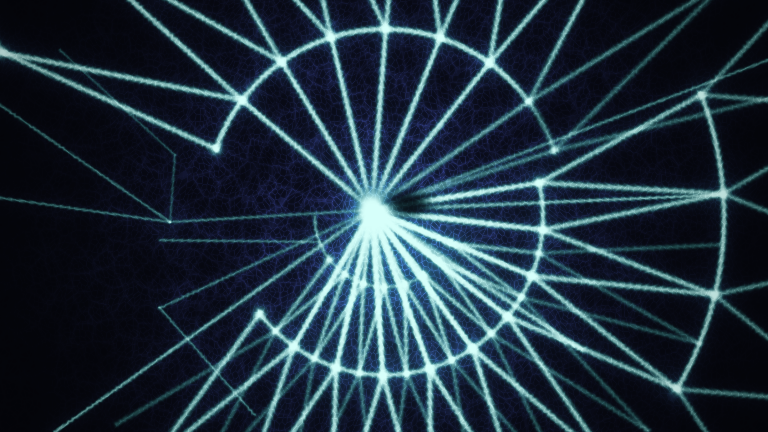
This background is drawn by a Shadertoy shader. Its source:

```glsl
// Glowing cyan web of spokes, forked struts and arcs around a bright hub on dark navy.

const vec3 NIGHT = vec3(0.016, 0.020, 0.042);
const vec3 NAVY = vec3(0.12, 0.145, 0.33);
const vec3 DUSK = vec3(0.06, 0.21, 0.24);
const vec3 TEAL = vec3(0.20, 0.64, 0.61);
const vec3 ICE = vec3(0.84, 1.0, 0.98);

vec2 polar(float radius, float angle) {
    float a = radians(angle);
    return radius * vec2(cos(a), sin(a));
}

vec2 hash2(vec2 cell) {
    vec2 s = vec2(dot(cell, vec2(127.1, 311.7)), dot(cell, vec2(269.5, 183.3)));
    return fract(sin(s) * 43758.5);
}

// Cellular noise: thin bright walls between cells
float cellWalls(vec2 p) {
    vec2 base = floor(p);
    float near = 8.0, next = 8.0;
    for (int y = -1; y <= 1; y++)
    for (int x = -1; x <= 1; x++) {
        vec2 cell = base + vec2(x, y);
        float d = length(cell + hash2(cell) - p);
        next = min(next, max(near, d));
        near = min(near, d);
    }
    return exp(-7.0 * (next - near));
}

// Light from a distance: x is the sharp core, y the wide glow
vec2 light(float d, float width) {
    return vec2(exp(-d * d / (width * width)), exp(-d / 0.018));
}

// Straight beam, wider at its start by the given taper
vec2 beam(vec2 p, vec2 a, vec2 b, float width, float taper) {
    vec2 ab = b - a;
    float h = clamp(dot(p - a, ab) / dot(ab, ab), 0.0, 1.0);
    return light(length(p - a - ab * h), width * mix(taper, 1.0, h));
}

// Circular arc between two angles in degrees
vec2 arc(vec2 p, float radius, float from, float to, float width) {
    float mid = radians(0.5 * (from + to)), halfSpan = radians(0.5 * abs(to - from));
    float c = cos(mid), s = sin(mid);
    vec2 q = vec2(c * p.x + s * p.y, c * p.y - s * p.x);
    float a = clamp(atan(q.y, q.x), -halfSpan, halfSpan);
    return light(length(q - radius * vec2(cos(a), sin(a))), width);
}

// Spokes from the hub to a ring of nodes, which fork to two outer rings
vec2 web(vec2 p, vec2 hub, vec3 radii, float start, float stride, int count, float skew, float width) {
    vec2 sum = vec2(0.0);
    for (int i = 0; i < count; i++) {
        float k = float(i);
        vec2 node = polar(radii.x, start + stride * k);
        vec2 outer = polar(radii.y, start + stride * (k - skew));
        vec2 nextOuter = polar(radii.y, start + stride * (k + 1.0 - skew));
        vec2 far = polar(radii.z, start + stride * k);
        vec2 farBack = polar(radii.z, start + stride * (k - 1.0));
        sum += 0.8 * beam(p, node, outer, width, 1.1);
        sum += 0.5 * (beam(p, outer, far, width, 1.0) + beam(p, outer, farBack, width, 1.0));
        if (i < count - 1) {
            sum += beam(p, hub, node, width, 1.2);
            sum += 0.8 * beam(p, node, nextOuter, width, 1.1);
        }
        sum.x += 0.8 * light(length(p - node), 2.0 * width).x;
        sum.x += 0.8 * light(length(p - outer), 2.0 * width).x;
    }
    return sum;
}

// Thin stray struts on both sides
vec2 strays(vec2 p, vec2 hub) {
    vec2 knot = vec2(-0.495, -0.014), lowKnot = vec2(-0.519, -0.213), highKnot = vec2(-0.484, 0.141);
    float w = 0.0031;
    vec2 sum = beam(p, hub, knot, w, 1.3) + beam(p, hub, lowKnot, w, 1.5);
    sum += beam(p, knot, vec2(-0.889, 0.257), w, 1.0) + beam(p, knot, vec2(-0.889, 0.042), w, 1.0);
    sum += 0.6 * (beam(p, knot, highKnot, w, 1.0) + beam(p, highKnot, vec2(-0.75, 0.384), w, 1.0));
    sum += beam(p, lowKnot, vec2(-0.299, -0.461), w, 1.0);
    sum += beam(p, vec2(-0.519, -0.056), vec2(-0.148, -0.06), w, 1.0);
    sum += 1.8 * beam(p, hub, vec2(-0.762, -0.5), w, 1.8);
    sum += 1.8 * beam(p, hub, vec2(0.782, 0.049), w, 1.8);
    sum += 1.2 * beam(p, hub, vec2(0.889, 0.361), w, 1.6);
    return sum + 2.5 * beam(p, hub, vec2(0.458, -0.31), 1.5 * w, 1.8);
}

void mainImage(out vec4 fragColor, in vec2 fragCoord) {
    vec2 p = (fragCoord - 0.5 * iResolution.xy) / iResolution.y;
    vec2 hub = vec2(-0.028, 0.014);
    vec2 upperCentre = vec2(0.002, 0.0185), lowerCentre = vec2(0.002, -0.002);
    float dist = length(p - hub);

    // Slightly frayed beams
    vec2 frayed = p + 0.0008 * sin(p.yx * 310.0 + 3.0 * sin(p * 173.0));
    vec2 up = frayed - upperCentre, low = frayed - lowerCentre, lowHub = hub - lowerCentre;

    // Upper fan, fading to the right and close to the hub
    vec2 sum = web(up, hub - upperCentre, vec3(0.414, 0.956, 1.4), 18.7, 17.75, 9, 0.16, 0.0054);
    float rightward = (p.x - hub.x) / (dist + 0.001);
    sum *= 1.0 - 0.65 * smoothstep(0.68, 0.88, rightward);
    sum *= 0.25 + 0.75 * smoothstep(0.01, 0.09, dist);

    // Lower fan and its denser inner part, strongest below the hub
    vec2 lower = web(low, lowHub, vec3(0.366, 0.785, 1.16), 12.5, -17.2, 10, 0.5, 0.0056);
    lower += 0.5 * web(low, lowHub, vec3(0.162, 0.366, 0.785), -21.9, -17.2, 8, 0.5, 0.0050);
    vec2 fromFan = p - vec2(0.04, -0.15);
    float fan = exp(-dot(fromFan, fromFan) / 0.06);
    sum += lower * (0.85 + 1.3 * fan);
    sum += 0.3 * strays(frayed, hub);

    // Rings
    sum += arc(up, 0.414, 18.7, 160.7, 0.0060) * (1.0 - 0.6 * smoothstep(0.68, 0.88, rightward));
    sum += 0.85 * arc(low, 0.366, -142.3, 12.5, 0.0054);
    sum += 0.45 * arc(low, 0.162, -180.0, -60.0, 0.0040);
    sum += 0.85 * arc(low, 0.785, -30.5, 21.1, 0.0056);

    // Fine grain, and a dark hollow to the right of the hub
    float grain = cellWalls(p * vec2(85.0, 70.0) + 0.6 * sin(p.yx * 47.0));
    vec2 hollow = (p - vec2(0.055, 0.026)) / vec2(0.062, 0.034);
    float q = dot(hollow, hollow);
    float open = 1.0 - 0.95 * exp(-q * q);
    sum *= open * vec2(0.85 + 0.3 * grain, 1.0);
    sum.x += 3.0 * open * exp(-dist * dist / 0.0005);

    // Navy haze with blotches and filaments
    float haze = exp(-dot(p, p) / 0.27);
    float blotch = 0.7 + 0.3 * sin(p.x * 23.0 + 2.0 * sin(p.y * 17.0)) * sin(p.y * 29.0 + 2.0 * sin(p.x * 13.0));
    float walls = cellWalls(p * 24.0) + grain;
    vec3 colour = NIGHT + NAVY * haze * blotch * (0.22 + 0.65 * walls) * open;
    float glow = 1.0 - exp(-0.8 * sum.y);
    colour += (0.55 * NAVY + DUSK * glow) * glow * (0.75 + 0.5 * grain) * mix(0.65, 1.0, haze);
    colour += 0.13 * TEAL * fan * open * glow;

    // Beam cores on top
    float core = 1.0 - exp(-2.6 * sum.x);
    colour = mix(colour, mix(TEAL, ICE, core * core), core);
    colour *= 1.0 - 0.2 * smoothstep(0.5, 1.0, length(p));
    fragColor = vec4(colour, 1.0);
}
```
